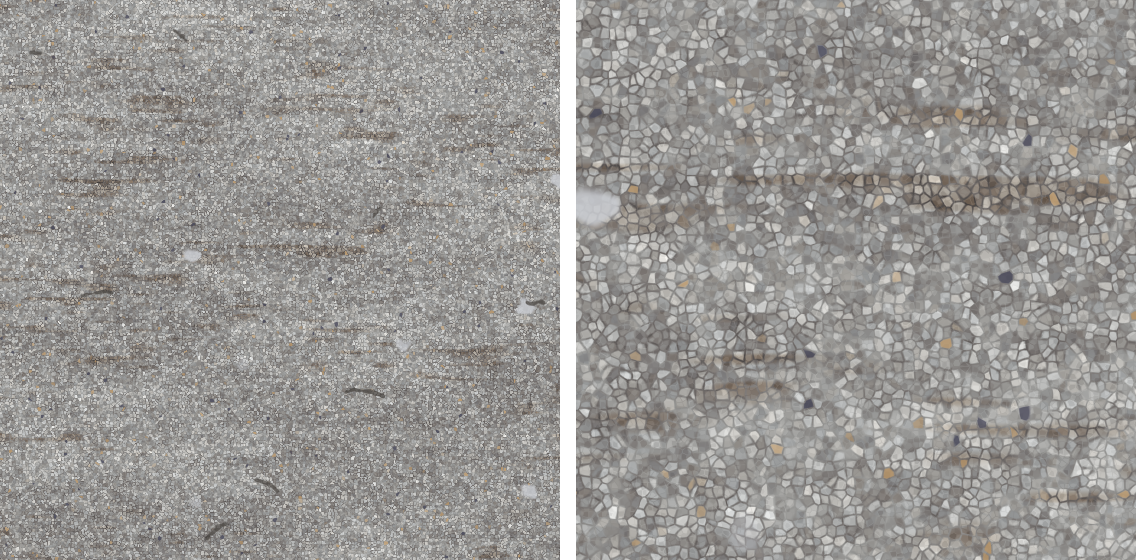
Left, the full canvas; right, a detail of the centre.
Reproduce this texture procedurally as a WebGL 2 fragment shader.

```glsl
#version 300 es
precision highp float;

uniform vec2 u_resolution;
out vec4 fragColor;

vec3 hash3(vec2 cell, int seed) {
  uvec3 v = uvec3(ivec3(ivec2(cell), seed)) * 1664525u + 1013904223u;
  v.x += v.y * v.z; v.y += v.z * v.x; v.z += v.x * v.y;
  v ^= v >> 16u;
  v.x += v.y * v.z; v.y += v.z * v.x; v.z += v.x * v.y;
  return vec3(v >> 16u) / 65535.0;
}

float noise(vec2 p, int seed) {
  vec2 i = floor(p), f = fract(p);
  f = f * f * (3.0 - 2.0 * f);
  float low = mix(hash3(i, seed).x, hash3(i + vec2(1, 0), seed).x, f.x);
  float high = mix(hash3(i + vec2(0, 1), seed).x, hash3(i + vec2(1, 1), seed).x, f.x);
  return mix(low, high, f.y);
}

float fbm(vec2 p, int seed) {
  float sum = 0.0, gain = 0.5;
  for (int i = 0; i < 4; i++) {
    sum += gain * noise(p, seed + i);
    p = p * 2.03 + 7.1;
    gain *= 0.5;
  }
  return sum / 0.9375;
}

// Cellular grains: xyz = random values of the grain, w = distance from its rim
vec4 grains(vec2 p, int seed) {
  vec2 base = floor(p);
  float nearest = 9.0, second = 9.0;
  vec3 id = vec3(0.0);
  for (int y = -1; y <= 1; y++) {
    for (int x = -1; x <= 1; x++) {
      vec2 cell = base + vec2(x, y);
      float d = distance(p, cell + 0.1 + 0.8 * hash3(cell, seed).xy);
      if (d < nearest) {
        second = nearest;
        nearest = d;
        id = hash3(cell, seed + 50);
      } else {
        second = min(second, d);
      }
    }
  }
  return vec4(id, second - nearest);
}

// Bent, ragged gouge lying along a direction
float gouge(vec2 p, vec2 centre, float angle, float halfLength, float width) {
  vec2 q = p - centre;
  q = vec2(cos(angle) * q.x + sin(angle) * q.y, cos(angle) * q.y - sin(angle) * q.x);
  q.y += 5.0 * q.x * q.x + 0.004 * (noise(p * 60.0, 31) - 0.5);
  float ragged = width * (0.3 + 1.2 * noise(p * 130.0, 32));
  float d = length(vec2(max(abs(q.x) - halfLength, 0.0), q.y)) - ragged;
  return smoothstep(0.0015, -0.0015, d);
}

void main() {
  vec2 p = gl_FragCoord.xy / u_resolution.y;

  // Broad stains and brushed horizontal streaks
  float stain = fbm(p * vec2(3.0, 5.0), 1) - 0.5;
  vec2 brushed = p + vec2(0.0, 0.012 * noise(p * 6.0, 9));
  float streak = fbm(brushed * vec2(9.0, 55.0), 11) - 0.5;
  float groove = smoothstep(0.62, 0.95, noise(brushed * vec2(16.0, 120.0), 17))
               * smoothstep(0.35, 0.65, noise(p * vec2(5.0, 14.0), 18));
  float base = 0.645 + 0.13 * stain + 0.12 * streak + 0.035 * (p.y - 0.5) - 0.11 * groove;

  // Sand grains with shaded gaps, over a finer grit
  vec2 wobble = 0.003 * vec2(noise(p * 120.0, 21), noise(p * 120.0, 22));
  vec4 sand = grains((p + wobble) * 172.0, 3);
  vec4 grit = grains(p * 290.0, 5);
  float body = smoothstep(0.0, 0.34, sand.w);
  float gapDepth = 0.02 + 0.2 * noise(p * 95.0, 23);
  float tone = base + mix(-gapDepth, 0.29 * (sand.x - 0.5), body);
  tone += 0.13 * (grit.x - 0.5) * smoothstep(0.0, 0.3, grit.w);
  tone += 0.13 * smoothstep(0.95, 1.0, sand.z) * body;

  vec3 colour = tone * vec3(1.0, 0.998, 0.985);
  colour += vec3(0.012, -0.004, -0.006) * smoothstep(0.6, 0.45, tone);
  colour += vec3(0.02, 0.0, -0.022) * (sand.y - 0.5 + 1.5 * groove) * body;

  // Rare ochre and dark bluish grains
  colour = mix(colour, vec3(0.73, 0.59, 0.41), 0.8 * smoothstep(0.982, 1.0, sand.y) * body);
  colour = mix(colour, vec3(0.27, 0.27, 0.34), 0.8 * step(sand.z, 0.004) * body);

  // Pale mineral blotches
  for (int i = 0; i < 7; i++) {
    vec3 h = hash3(vec2(i, 3), 71);
    vec2 q = (p - h.xy) * vec2(0.8, 1.0);
    float radius = 0.004 + 0.009 * h.z;
    float d = length(q) - radius * (0.4 + 1.1 * noise(p * 90.0, 33));
    float cover = smoothstep(0.004, -0.004, d) * (0.35 + 0.5 * fract(h.z * 7.0));
    colour = mix(colour, vec3(0.79, 0.80, 0.82), cover);
  }

  // Dark gouges, mostly close to horizontal
  for (int i = 0; i < 8; i++) {
    vec3 h = hash3(vec2(i, 8), 83);
    vec3 k = hash3(vec2(i, 9), 84);
    float angle = (k.x - 0.5) * (k.y > 0.7 ? 2.4 : 0.5);
    float mark = gouge(p, h.xy, angle, 0.008 + 0.026 * h.z, 0.0025 + 0.002 * k.z);
    vec3 shade = vec3(0.34, 0.325, 0.31) + 0.25 * (tone - 0.6);
    colour = mix(colour, shade, 0.85 * mark);
  }

  fragColor = vec4(clamp(colour, 0.0, 1.0), 1.0);
}
```
